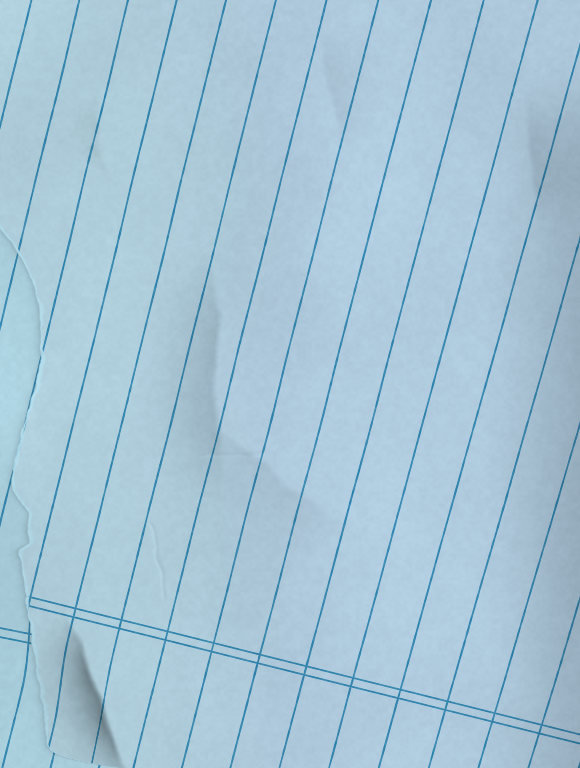
A Shadertoy shader for this texture:

```glsl
const vec3 PAPER = vec3(0.690, 0.812, 0.864);
const vec3 COOL_PAPER = vec3(0.690, 0.797, 0.872);
const vec3 UNDER_PAPER = vec3(0.665, 0.812, 0.866);
const vec3 TORN_FIBRE = vec3(0.70, 0.87, 0.93);
const vec3 INK = vec3(0.16, 0.50, 0.67);
const float RULE_HALF_WIDTH = 0.00125;
const float MARGIN_HALF_WIDTH = 0.00115;
const float MARGIN_GAP = 0.0115;
const float RULE_SPACING = 0.0633;
const float RULE_START = 0.2305;
const float RULE_LEAN = 0.2453;
const float MOTTLE = 0.10;
const float GRAIN = 0.022;

float hash(vec2 p) {
    vec3 q = fract(p.xyx * 0.1031);
    q += dot(q, q.yzx + 33.33);
    return fract((q.x + q.y) * q.z);
}

float noise(vec2 p) {
    vec2 i = floor(p), f = fract(p);
    f = f * f * (3.0 - 2.0 * f);
    return mix(mix(hash(i), hash(i + vec2(1, 0)), f.x),
               mix(hash(i + vec2(0, 1)), hash(i + vec2(1, 1)), f.x), f.y);
}

float fbm(vec2 p) {
    float sum = 0.0, amp = 0.5;
    for (int i = 0; i < 4; i++) {
        sum += amp * noise(p);
        p = mat2(1.6, 1.2, -1.2, 1.6) * p + 7.3;
        amp *= 0.5;
    }
    return sum;
}

float stroke(float d, float halfWidth, float px) {
    return 1.0 - smoothstep(halfWidth - 0.6 * px, halfWidth + 0.6 * px, abs(d));
}

// Shadow with one crisp side along a-b, fading out over reach
float fold(vec2 p, vec2 a, vec2 b, float reach) {
    vec2 dir = b - a, q = p - a;
    float len = length(dir);
    dir /= len;
    float along = dot(q, dir) / len;
    float side = dir.x * q.y - dir.y * q.x;
    return smoothstep(-0.006, 0.005, side) * exp(-max(side, 0.0) / reach)
         * smoothstep(-0.2, 0.35, along) * (1.0 - smoothstep(0.65, 1.2, along));
}

// Thin raised wrinkle: lit on one side, dark on the other
float wrinkle(vec2 p, vec2 a, vec2 b) {
    vec2 dir = b - a, q = p - a;
    float t = clamp(dot(q, dir) / dot(dir, dir), 0.0, 1.0);
    float side = (dir.x * q.y - dir.y * q.x) / length(dir);
    side += 0.009 * (noise(p * 55.0) - 0.5);
    float ends = 1.0 - smoothstep(0.0, 0.008, length(q - dir * t) - 0.006);
    return ends * side / 0.002 * exp(-side * side / 0.000008);
}

// Horizontal position of the tear at depth v below the top
float tearEdge(float v) {
    float rise = 1.0 - min((v - 0.297) / 0.13, 1.0);
    float x = 0.053 * (1.0 - rise * rise);
    x -= 0.037 * smoothstep(0.45, 0.64, v);
    x += 0.022 * smoothstep(0.63, 0.675, v) - 0.013 * smoothstep(0.705, 0.718, v);
    x += 0.037 * clamp((v - 0.72) / 0.245, 0.0, 1.0);
    x += 0.1 * pow(max(v - 0.963, 0.0) / 0.037, 3.0);
    return x + 0.006 * (fbm(vec2(v * 75.0, 2.0)) - 0.5);
}

// Slanted rules whose spacing widens to the right
float rules(vec2 p, float px) {
    float c = RULE_START - RULE_LEAN * p.y - p.x;
    float b = RULE_SPACING - 0.00094 * p.y;
    float a = c < 0.0 ? 0.00055 - 0.00041 * p.y : 0.0;
    float spacing = sqrt(b * b - 4.0 * a * c);
    float n = -2.0 * c / (b + spacing);
    float d = (fract(n + 0.5) - 0.5) * spacing * 0.97;
    return stroke(d, RULE_HALF_WIDTH * (0.8 + 0.4 * noise(p * 130.0)), px);
}

float marginPair(vec2 p, float start, float slope, float px) {
    float d = (p.y - start - slope * p.x) * 0.97;
    return max(stroke(d, MARGIN_HALF_WIDTH, px), stroke(d - MARGIN_GAP, MARGIN_HALF_WIDTH, px));
}

void mainImage(out vec4 fragColor, in vec2 fragCoord) {
    float px = 1.0 / iResolution.y;
    vec2 p = vec2(fragCoord.x, iResolution.y - fragCoord.y) * px;
    float tear = p.x - tearEdge(p.y);
    float top = smoothstep(-px, px, tear);

    // Ink on the upper sheet and on the sheet below
    vec2 bent = p + vec2(0.0015 * (noise(p * 9.0) - 0.5), 0.0);
    vec2 upper = bent, under = bent;
    upper.x -= 0.009 * smoothstep(0.83, 0.95, p.y) * (1.0 - smoothstep(0.1, 0.17, p.x));
    under.x -= 0.018 * smoothstep(0.74, 0.9, p.y);
    float upperInk = max(rules(upper, px), marginPair(bent, 0.7676, 0.25, px));
    float underInk = max(rules(under, px), marginPair(bent, 0.8177, 0.2, px));
    float ink = mix(underInk, upperInk, top) * (0.8 + 0.2 * noise(p * 220.0));

    // Paper tint and torn rim
    vec3 sheet = mix(PAPER, COOL_PAPER, smoothstep(0.2, 0.5, p.x + 0.15 * fbm(p * 4.0)));
    vec3 col = mix(UNDER_PAPER, sheet, top);
    float rimWidth = 0.002 + 0.007 * noise(vec2(p.y * 60.0, 5.0));
    float rim = top * (1.0 - smoothstep(0.4 * rimWidth, rimWidth, tear));
    col = mix(col, INK, ink * (1.0 - 0.7 * rim));
    col = mix(col, TORN_FIBRE, 0.75 * rim);

    // Crumples, soft mottling and edge falloff
    vec2 w = p + 0.03 * (vec2(fbm(p * 12.0), fbm(p * 12.0 + 19.0)) - 0.5);
    float shade = 0.13 * fold(w, vec2(0.276, 0.36), vec2(0.289, 0.61), 0.065);
    shade += 0.06 * fold(w, vec2(0.27, 0.55), vec2(0.44, 0.68), 0.08);
    shade += 0.06 * fold(w, vec2(0.445, 0.18), vec2(0.415, 0.05), 0.045);
    shade += 0.06 * fold(w, vec2(0.132, 0.13), vec2(0.135, 0.23), 0.03);
    shade += 0.08 * fold(w, vec2(0.695, 0.28), vec2(0.69, 0.13), 0.04);
    shade += 0.42 * top * fold(w, vec2(0.091, 0.82), vec2(0.163, 1.0), 0.03);
    shade += 0.14 * smoothstep(0.62, 0.78, p.x) * smoothstep(0.05, 0.25, p.y);
    shade += MOTTLE * (fbm(p * vec2(6.0, 4.0) + 3.0) - 0.43);
    shade += 0.14 * (1.0 - top) * exp(min(tear, 0.0) / 0.004);
    float relief = wrinkle(p, vec2(0.198, 0.69), vec2(0.212, 0.77));
    relief += 0.5 * wrinkle(p, vec2(0.27, 0.595), vec2(0.34, 0.592));
    float grain = GRAIN * (noise(p * 260.0) + noise(p * 120.0) - 1.0);
    col *= 1.0 - shade + 0.06 * relief + grain;
    fragColor = vec4(clamp(col, 0.0, 1.0), 1.0);
}
```
